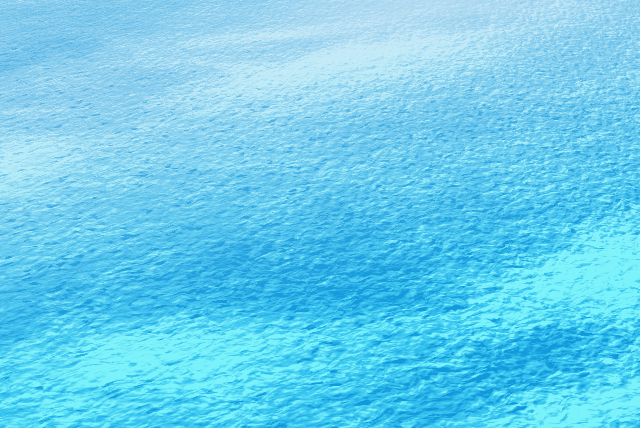
Reproduce this texture procedurally as a WebGL 2 fragment shader.

```glsl
#version 300 es
precision highp float;

uniform vec2 u_resolution;
out vec4 outColor;

// Values to tune
const float HORIZON = 1.45;         // height at which ripples vanish
const float RIPPLE_DENSITY = 21.0;  // largest cells per unit of width
const float RIPPLE_STRETCH = 2.3;   // width of a cell over its height
const float RIPPLE_TILT = 0.17;
const float RIPPLE_WARP = 0.30;
const float RIPPLE_FAR = 0.31;
const float RIPPLE_NEAR = 0.50;
const float DASH_STRENGTH = 0.30;
const float BAND_STRENGTH = 0.13;
const float SWELL_STRENGTH = 0.13;
const vec2 LIGHT_STEP = vec2(-0.12, 0.27);
const int OCTAVES = 4;

const vec3 FAR_DEEP = vec3(0.30, 0.69, 0.89);
const vec3 FAR_MID = vec3(0.53, 0.80, 0.93);
const vec3 FAR_LIGHT = vec3(0.76, 0.92, 0.97);
const vec3 NEAR_DEEP = vec3(0.07, 0.60, 0.86);
const vec3 NEAR_MID = vec3(0.22, 0.77, 0.94);
const vec3 NEAR_LIGHT = vec3(0.48, 0.95, 0.98);
const vec3 SKY_SHEEN = vec3(0.82, 0.90, 0.96);

vec3 hash3(vec2 p) {
  vec3 q = fract(p.xyx * vec3(0.1031, 0.1030, 0.0973));
  q += dot(q, q.yxz + 33.33);
  return fract((q.xxy + q.yzz) * q.zyx);
}

// Cellular noise: distance to the nearest point and its id
vec2 cells(vec2 p) {
  vec2 base = floor(p);
  vec2 best = vec2(8.0, 0.0);
  for (int j = -1; j <= 1; j++) {
    for (int i = -1; i <= 1; i++) {
      vec2 cell = base + vec2(i, j);
      vec3 h = hash3(cell + 400.0);
      float d = length(cell + h.xy - p);
      if (d < best.x) best = vec2(d, h.z);
    }
  }
  return best;
}

// Layered sines, each turned and warped by the one before
float layeredSines(vec2 p) {
  float sum = 0.0, weight = 0.5;
  for (int i = 0; i < 5; i++) {
    float wave = sin(p.x + 1.3 * sin(p.y * 0.8 + float(i))) * sin(p.y + 0.7);
    sum += weight * wave;
    p = mat2(0.8, 0.6, -0.6, 0.8) * p * 1.75 + wave + 2.3;
    weight *= 0.62;
  }
  return sum;
}

// Slope towards the light of layered cells; those too small to be drawn fade
float rippleShade(vec2 p, float cellPixels) {
  float shade = 0.0, weight = 0.34;
  for (int i = 0; i < OCTAVES; i++) {
    float visible = smoothstep(0.2, 1.2, cellPixels);
    shade += weight * visible * (cells(p + LIGHT_STEP).x - cells(p - LIGHT_STEP).x);
    p = mat2(0.98, 0.12, -0.12, 0.98) * p * 1.75 + 17.3;
    cellPixels /= 1.75;
    weight = i == 0 ? 0.68 : weight * 0.88;
  }
  return shade;
}

// Soft patch lying along the slanting drift of the water
float patchAt(vec2 p, vec2 center, vec2 radius) {
  vec2 d = p - center;
  d.y -= 0.2 * d.x;
  d /= radius;
  return exp(-dot(d, d));
}

void main() {
  vec2 p = gl_FragCoord.xy / u_resolution.y;
  float depth = HORIZON - p.y;
  float nearness = smoothstep(0.92, 0.16, p.y - 0.18 * (p.x - 0.75));

  // Broad light and dark water
  vec2 drift = vec2(p.x, p.y - 0.2 * p.x);
  float bands = layeredSines(drift * vec2(4.0, 12.0) / (0.4 + 0.6 * depth));
  float swell = layeredSines(drift * vec2(15.0, 38.0) / depth + 2.0 * bands);
  vec2 q = p + 0.06 * vec2(bands, -bands) + 0.015 * swell;
  float tone = 0.50 + BAND_STRENGTH * bands;
  tone += SWELL_STRENGTH * swell * mix(0.4, 1.0, nearness);
  tone += 0.42 * patchAt(q, vec2(1.42, 0.37), vec2(0.34, 0.11));
  tone += 0.28 * patchAt(q, vec2(0.45, 0.16), vec2(0.42, 0.11));
  tone += 0.38 * patchAt(q, vec2(1.30, 0.02), vec2(0.50, 0.07));
  tone += 0.28 * patchAt(q, vec2(0.02, 0.62), vec2(0.24, 0.10));
  tone += 0.34 * patchAt(q, vec2(0.82, 0.85), vec2(0.42, 0.08));
  tone -= 0.26 * patchAt(q, vec2(0.72, 0.38), vec2(0.55, 0.10));
  tone -= 0.26 * patchAt(q, vec2(1.25, 0.18), vec2(0.26, 0.05));
  tone -= 0.10 * patchAt(q, vec2(0.15, 0.93), vec2(0.30, 0.05));

  // Ripples shrinking with distance, slightly bent
  vec2 water = vec2((p.x - 0.75) / depth, -log(depth));
  water.y -= RIPPLE_TILT * water.x;
  vec2 ripplePos = water * RIPPLE_DENSITY * vec2(1.0, RIPPLE_STRETCH);
  float cellPixels = depth * u_resolution.y / (RIPPLE_DENSITY * RIPPLE_STRETCH);
  float bendX = layeredSines(ripplePos * 1.3 + 5.0);
  float bendY = layeredSines(ripplePos.yx * 1.5 + 11.0);
  ripplePos += RIPPLE_WARP * vec2(bendX, bendY);
  float gust = 1.0 + 0.35 * swell + 0.25 * (p.x - 0.75);
  float calm = 1.0 - 0.3 * smoothstep(0.65, 1.0, tone);
  float ripple = rippleShade(ripplePos, cellPixels);

  // Sparse dark wavelets with ragged outlines
  vec2 wavelet = cells(ripplePos * vec2(1.6, 2.1) + 61.0);
  float dash = smoothstep(0.42, 0.14, wavelet.x + 0.25 * ripple);
  dash *= smoothstep(0.55, 0.95, wavelet.y) * smoothstep(0.6, 3.0, cellPixels);
  tone += ripple * gust * calm * mix(RIPPLE_FAR, RIPPLE_NEAR, nearness);
  tone -= DASH_STRENGTH * dash * calm * smoothstep(1.0, 0.7, p.y);

  // Colour by tone and distance
  vec3 deep = mix(FAR_DEEP, NEAR_DEEP, nearness);
  vec3 mid = mix(FAR_MID, NEAR_MID, nearness);
  vec3 light = mix(FAR_LIGHT, NEAR_LIGHT, nearness);
  vec3 color = mix(deep, mid, smoothstep(0.05, 0.5, tone));
  color = mix(color, light, smoothstep(0.42, 0.86, tone));
  color = mix(color, SKY_SHEEN, 0.6 * patchAt(p, vec2(1.05, 1.02), vec2(0.45, 0.11)));
  outColor = vec4(color, 1.0);
}
```
